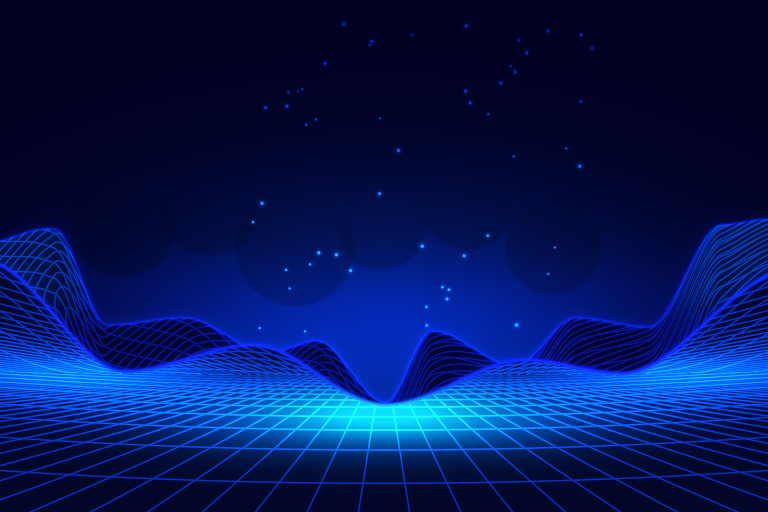
Write a WebGL 1 fragment shader that draws this background.

```glsl
precision highp float;
// Glowing blue wireframe waves over a lit grid floor, beneath a dark starry sky.
uniform vec2 u_resolution;

float hash(float n) {
  return fract(sin(n * 12.9898) * 43758.5453);
}

// Smooth change of height by d between a and b.
float bend(float x, float a, float b, float d) {
  return d * smoothstep(a, b, x);
}

float frontRidge(float x) {
  return 0.49 + bend(x, -0.02, 0.163, -0.215) + bend(x, 0.163, 0.33, 0.051)
    + bend(x, 0.33, 0.502, -0.117) + bend(x, 0.502, 0.684, 0.088)
    + bend(x, 0.684, 0.81, -0.026) + bend(x, 0.81, 1.03, 0.2);
}

float backRidge(float x) {
  return 0.525 + bend(x, -0.02, 0.06, 0.028) + bend(x, 0.07, 0.14, -0.188)
    + bend(x, 0.14, 0.24, 0.014) + bend(x, 0.24, 0.35, -0.069)
    + bend(x, 0.35, 0.412, 0.024) + bend(x, 0.412, 0.502, -0.121)
    + bend(x, 0.502, 0.563, 0.14) + bend(x, 0.563, 0.67, -0.068)
    + bend(x, 0.67, 0.75, 0.094) + bend(x, 0.75, 0.845, -0.018)
    + bend(x, 0.845, 0.94, 0.2) + bend(x, 0.94, 1.0, 0.011);
}

// Grid coordinates: perspective floor that folds up into the front hills.
vec2 frontMesh(vec2 p) {
  float x = p.x - 0.5;
  float ridge = frontRidge(p.x);
  float fold = min(ridge - 0.004, 0.268 + 0.03 * x * x);
  float rise = max(p.y - fold, 0.0);
  float depth = 0.316 + 0.1 * x * x - min(p.y, fold);
  return vec2(4.76 * x / (depth + 0.6 * rise) + 0.5,
    0.78 / depth + 6.0 * rise / (ridge - fold + 0.02));
}

// Grid coordinates of the rear sheet, hanging from its ridge.
vec2 backMesh(vec2 p) {
  float drop = backRidge(p.x) - p.y;
  float side = p.x - 0.5;
  return vec2(62.0 * p.x + 50.0 * side * drop + 9.0 * sin(drop * 9.0),
    34.0 * drop + 18.0 * abs(side));
}

// Antialiased lines; dense cells fade to an even tone.
float gridLines(vec2 c, vec2 dx, vec2 dy, float px) {
  vec2 slope = sqrt(dx * dx + dy * dy) / px + 0.001;
  vec2 dist = abs(fract(c - 0.5) - 0.5) / slope;
  vec2 line = 1.0 - smoothstep(vec2(0.0), vec2(0.0009 + px), dist);
  line *= clamp(0.3 / (slope * px), 0.0, 1.0);
  return max(line.x, line.y);
}

// Distance to a ridge, corrected for its steepness.
float ridgeDistance(float y, float h, float hNext, float e) {
  float slope = (hNext - h) / e;
  return abs(y - h) / sqrt(1.0 + slope * slope);
}

float glow(vec2 p, vec2 centre, vec2 size) {
  vec2 q = (p - centre) / size;
  return exp(-dot(q, q));
}

void main() {
  vec2 p = gl_FragCoord.xy / u_resolution;
  float px = 1.0 / u_resolution.y;
  float aspect = u_resolution.x / u_resolution.y;
  vec2 ex = vec2(px / aspect, 0.0), ey = vec2(0.0, px);
  float side = abs(p.x - 0.5) * 2.0;

  // Sky with a blue haze
  vec3 col = vec3(0.004, 0.004, 0.13);
  col += glow(p, vec2(0.5, 0.3), vec2(0.34, 0.28)) * vec3(0.01, 0.165, 0.5);
  col += glow(p, vec2(0.5, 0.38), vec2(0.6, 0.13)) * vec3(0.0, 0.005, 0.12);

  // Dark rounded smoke lobes
  for (int i = 0; i < 6; i++) {
    float n = float(i);
    vec2 c = vec2(0.16 + 0.112 * n, 0.56 + 0.05 * sin(n * 2.1));
    float r = length((p - c) * vec2(1.5, 1.0)) - 0.075 - 0.05 * hash(n + 3.0);
    float lobe = 1.0 - smoothstep(-0.003, 0.004, r);
    col *= 1.0 - 0.17 * lobe * (1.0 - smoothstep(0.5, 0.66, p.y));
  }

  // Stars
  for (int i = 0; i < 54; i++) {
    float n = float(i);
    float h = hash(n + 0.7);
    vec2 star = vec2(0.25 + 0.44 * hash(n + 91.3) + 0.12 * h, 0.3 + 0.66 * h);
    float size = 0.0012 + 0.0016 * hash(n + 47.1);
    float d = length((p - star) * vec2(aspect, 1.0));
    float light = 1.0 - smoothstep(size - px * 0.5, size + px, d);
    light += 0.3 * exp(-d * d / (size * size * 6.0));
    col += light * mix(vec3(0.1, 0.5, 0.9), vec3(0.02, 0.1, 0.5), smoothstep(0.45, 0.9, star.y));
  }

  float front = frontRidge(p.x), back = backRidge(p.x);

  // Rear sheet
  vec2 b = backMesh(p);
  float backLines = gridLines(b, backMesh(p + ex) - b, backMesh(p + ey) - b, px);
  float wall = smoothstep(0.65, 0.9, side) * smoothstep(0.34, 0.45, p.y);
  vec3 sheet = mix(vec3(0.008, 0.008, 0.14), vec3(0.008, 0.07, 0.26), wall);
  sheet += backLines * mix(vec3(0.02, 0.07, 0.48), vec3(0.02, 0.2, 0.55), wall);
  col = mix(col, sheet, 0.93 * smoothstep(-px, px, back - p.y));
  float rim = ridgeDistance(p.y, back, backRidge(p.x + ex.x), px);
  col += vec3(0.03, 0.09, 0.6) * (0.6 * exp(-rim * rim / 0.000008) + 0.25 * exp(-rim / 0.009));

  // Front hills and floor
  vec2 f = frontMesh(p);
  float lines = gridLines(f, frontMesh(p + ex) - f, frontMesh(p + ey) - f, px);
  float band = glow(p, vec2(0.5, 0.185 + 0.09 * side * side), vec2(0.75, 0.065));
  float sides = glow(vec2(side, p.y), vec2(0.8, 0.272), vec2(0.28, 0.03));
  float core = glow(p, vec2(0.502, 0.19), vec2(0.13, 0.042));
  float halo = glow(p, vec2(0.502, 0.175), vec2(0.26, 0.07));
  vec3 ground = vec3(0.006, 0.025, 0.16) + band * vec3(0.0, 0.12, 0.4);
  ground += sides * vec3(0.0, 0.16, 0.45) + halo * vec3(0.0, 0.2, 0.3);
  ground = mix(ground, vec3(0.05, 0.86, 1.0), min(core * 1.15, 1.0));
  ground += lines * (vec3(0.03, 0.16, 0.62) + (band + sides) * vec3(0.02, 0.26, 0.3));
  col = mix(col, ground, smoothstep(-px, px, front - p.y));

  // Bright front rim, turning cyan at the central dip
  rim = ridgeDistance(p.y, front, frontRidge(p.x + ex.x), px);
  vec3 rimColour = mix(vec3(0.07, 0.15, 0.95), vec3(0.1, 0.75, 1.0), core);
  col = mix(col, rimColour, 0.9 * exp(-rim * rim / 0.000014));
  col += vec3(0.01, 0.06, 0.4) * exp(-rim / 0.01) * 0.5;

  gl_FragColor = vec4(clamp(col, 0.0, 1.0), 1.0);
}
```
